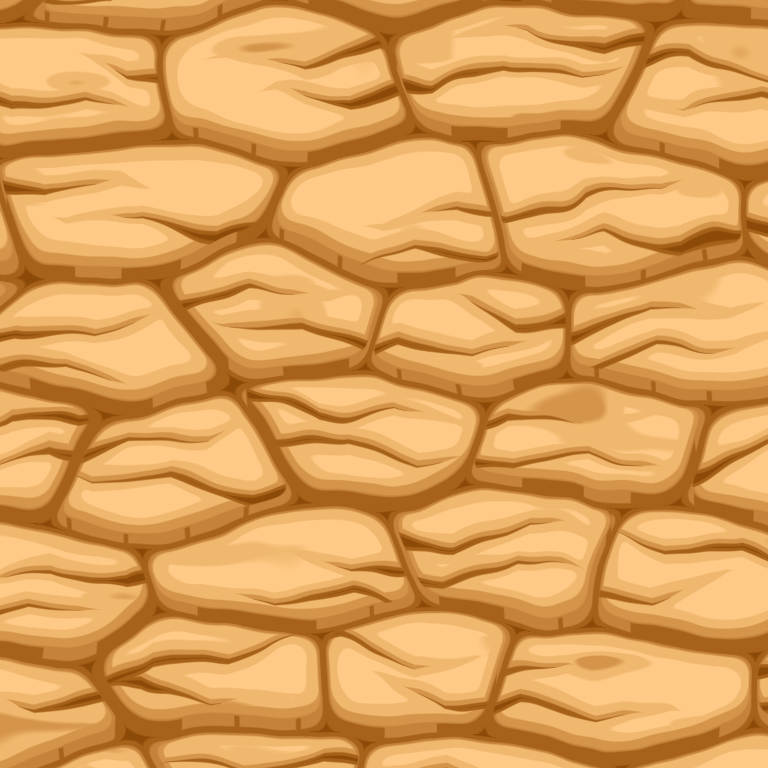
Write a three.js fragment shader that draws this texture.

```glsl
// Cartoon sandstone wall: wide, rounded stones in staggered, jittered courses.
// Stones are stretched Voronoi cells; distances to their edges and to tapered
// creases are cut into flat bands of tone, heavier on the lower sides.

#define COURSES vec2(3.4, 6.3) // stones across and up
#define GAP 0.0038             // half width of a joint
#define UNDER 0.0125           // shadowed ledge below a stone
#define LOWER 0.0110           // extra rim on the lower side
#define RIM 0.0032             // rim all around
#define MARGIN 0.0075          // least width of the middle tone
#define ROUNDING 0.022         // rounding of corners
#define WARP 0.016             // unevenness of outlines
#define CRACK 0.0075           // widest crease
#define SOFT 0.0013            // edge smoothing

varying vec2 vUv;

const vec3 LIGHT = vec3(1.00, 0.79, 0.53);
const vec3 MIDDLE = vec3(0.94, 0.72, 0.43);
const vec3 SHADE = vec3(0.83, 0.58, 0.29);
const vec3 LEDGE = vec3(0.77, 0.51, 0.23);
const vec3 JOINT = vec3(0.65, 0.38, 0.10);
const vec3 DEEP = vec3(0.55, 0.29, 0.03);

float hash(vec2 p) {
  vec3 q = fract(vec3(p.xyx) * 0.1031);
  q += dot(q, q.yzx + 33.33);
  return fract((q.x + q.y) * q.z);
}

float noise(vec2 p) {
  vec2 i = floor(p), f = fract(p);
  f = f * f * (3.0 - 2.0 * f);
  return mix(mix(hash(i), hash(i + vec2(1.0, 0.0)), f.x),
             mix(hash(i + vec2(0.0, 1.0)), hash(i + 1.0), f.x), f.y);
}

float smoothMin(float a, float b, float k) {
  float h = max(k - abs(a - b), 0.0) / k;
  return min(a, b) - 0.25 * h * h * k;
}

float cover(float d) { return smoothstep(-SOFT, SOFT, d); }

// Centre of a stone, in course units.
vec2 stoneCentre(vec2 id) {
  vec2 jitter = vec2(hash(id + 11.3), hash(id + 47.9)) - 0.5;
  return id + 0.5 + vec2(0.5 * mod(id.y, 2.0), 0.0) + jitter * vec2(0.6, 0.5);
}

// Signed distances to a tapered, kinked crease (x) and to its shaded fold (y).
vec2 crease(vec2 p, vec2 seed, float level) {
  float h = hash(seed), len = mix(0.10, 0.27, hash(seed + 5.1));
  float x = p.x * (h > 0.5 ? 1.0 : -1.0) + 0.16;
  float kink = abs(fract(x * 5.0 + h * 7.0) - 0.5) - 0.25;
  float bend = noise(vec2(x * 15.0, h * 90.0)) - 0.5;
  float y = p.y - level - (x - 0.12) * (hash(seed + 9.7) - 0.4) * 0.32
          - 0.045 * kink - 0.016 * bend;
  float width = CRACK * (1.0 - x / len) * (0.55 + noise(vec2(x * 24.0, h * 50.0)));
  width -= 0.12 * max(x - len, 0.0);
  return vec2(abs(y) - width, abs(y - 0.003) - width - 0.002);
}

void main() {
  // Uneven outlines: bend the plane slightly.
  vec2 p = vUv + 3.0;
  p += WARP * (vec2(noise(p * 11.0), noise(p * 11.0 + 70.0)) - 0.5);
  p.y += 0.006 * (noise(p * 27.0) - 0.5);
  vec2 g = p * COURSES;

  // Nearest stone.
  float row = floor(g.y), best = 1e3;
  vec2 cell = vec2(floor(g.x - 0.5 * mod(row, 2.0)), row), id = cell;
  for (int j = -1; j <= 1; j++)
    for (int i = -2; i <= 2; i++) {
      vec2 other = cell + vec2(float(i), float(j)), r = stoneCentre(other) - g;
      if (dot(r, r) < best) { best = dot(r, r); id = other; }
    }

  // Rounded distances to joint, stone outline and upper face.
  vec2 centre = stoneCentre(id);
  float joint = 1.0, outline = 1.0, face = 1.0;
  for (int j = -2; j <= 2; j++)
    for (int i = -2; i <= 2; i++) {
      if (i == 0 && j == 0) continue;
      vec2 other = stoneCentre(id + vec2(float(i), float(j)));
      vec2 across = other - centre, normal = across * COURSES;
      float d = dot(0.5 * (centre + other) - g, across) / length(normal) - GAP;
      float down = smoothstep(0.0, 0.9, -normalize(normal).y);
      joint = smoothMin(joint, d, ROUNDING);
      outline = smoothMin(outline, d - UNDER * down, ROUNDING);
      face = smoothMin(face, d - RIM - (UNDER + LOWER) * down, ROUNDING);
    }

  // Creases and long worn streaks on the stone.
  vec2 local = p - centre / COURSES;
  vec2 upper = crease(local, id + 3.7, 0.026);
  vec2 lower = crease(local, id + 81.2, -0.024);
  float crack = min(upper.x, lower.x), fold = min(upper.y, lower.y);
  float wear = noise(local * vec2(13.0, 30.0) + id * 17.0);
  float streak = noise(local * vec2(7.0, 24.0) + id * 29.0 + 5.0);
  float light = smoothMin(face, fold, 0.008) - MARGIN - 0.010 * wear;
  light = min(light, (streak - 0.22) * 0.05);
  float shade = min(fold - 0.0015, (streak - 0.07) * 0.05);

  // Broken ledges in the shadow below each stone.
  float slot = local.x / 0.075 + hash(id) * 4.0;
  float chip = step(0.42, hash(vec2(floor(slot), id.x + id.y * 13.0)));
  float chipEdge = (0.46 - abs(fract(slot) - 0.5)) * 0.075;

  // Paint from the joints up to the lit faces.
  vec3 colour = mix(DEEP, JOINT, cover(joint + GAP + 0.0022));
  colour = mix(colour, LEDGE, chip * cover(min(joint, chipEdge)));
  vec3 stone = mix(LEDGE, SHADE, cover(outline - 0.0022));
  stone = mix(stone, MIDDLE, cover(min(face, shade)));
  stone = mix(stone, LIGHT, cover(light));
  stone = mix(stone, JOINT, cover(-crack));
  stone = mix(stone, DEEP, cover(-crack - 0.0045));
  colour = mix(colour, stone, cover(outline));
  gl_FragColor = vec4(colour, 1.0);
}
```
